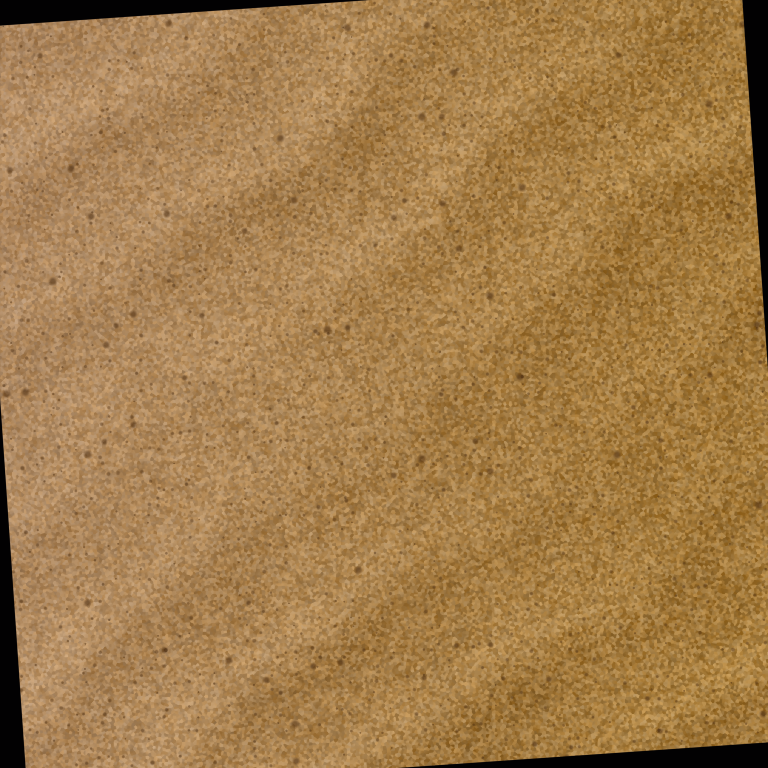
Give the GLSL for this texture, as a Shadertoy shader.

```glsl
// A slightly turned square sheet of fine sand on black, crossed by faint diagonal dunes.
// Layered sines shade the dunes; soft cellular noise gives the grains and their tints;
// a sparse jittered grid adds dark specks.

const vec3 PALE_SAND = vec3(0.695, 0.545, 0.390);
const vec3 GOLD_SAND = vec3(0.640, 0.480, 0.235);
const vec3 SPECK_BROWN = vec3(0.30, 0.18, 0.07);
const vec3 BACKDROP = vec3(0.008, 0.002, 0.008);
const float SHEET_TURN = 0.069;
const float DUNE_PERIOD = 0.18;
const float TAU = 6.2831853;

vec3 hash3(vec2 cell) {
    vec3 q = fract(cell.xyx * vec3(0.1031, 0.1030, 0.0973));
    q += dot(q, q.yxz + 33.33);
    return fract((q.xxy + q.yzz) * q.zyx);
}

vec2 rotate(vec2 p, float angle) {
    float c = cos(angle), s = sin(angle);
    return vec2(c * p.x + s * p.y, c * p.y - s * p.x);
}

// Cellular noise whose neighbouring cells melt together; x is shade, y is tint
vec2 softCells(vec2 p, float hardness) {
    vec2 base = floor(p);
    vec2 sum = vec2(0.0);
    float total = 0.0;
    for (int y = -1; y <= 1; y++) {
        for (int x = -1; x <= 1; x++) {
            vec2 cell = base + vec2(x, y);
            vec3 h = hash3(cell);
            vec2 toGrain = cell + h.xy - p;
            float weight = exp(-hardness * dot(toGrain, toGrain));
            sum += weight * vec2(h.z, hash3(cell + 57.0).x);
            total += weight;
        }
    }
    return sum / total - 0.5;
}

// Lopsided waves running up to the right, broken up by slow sines
float duneShade(vec2 p) {
    vec2 q = rotate(p, 0.67);
    float bend = 0.018 * sin(9.0 * q.x + 1.0) + 0.010 * sin(21.0 * q.x + 8.0 * q.y);
    float phase = TAU * (q.y + bend - 0.22) / DUNE_PERIOD;
    float wave = sin(phase) + 0.35 * sin(2.0 * phase);
    float strength = 0.55 + 0.30 * sin(6.0 * q.x + 7.0 * q.y + 0.5);
    float drift = sin(7.0 * p.x + 3.0 * sin(4.0 * p.y)) * sin(6.0 * p.y + 1.3);
    return strength * wave + 0.25 * drift;
}

// Scattered dark grains, one chance per cell
float specks(vec2 p, float density) {
    vec2 cell = floor(p);
    vec3 h = hash3(cell + 191.0);
    vec2 center = 0.25 + 0.5 * h.xy;
    float radius = 0.10 + 0.14 * fract(h.z * 37.0);
    float body = 1.0 - smoothstep(0.4 * radius, 1.5 * radius, length(p - cell - center));
    return body * step(h.z, density);
}

// Coverage of a centred square, smoothed over one pixel
float sheetMask(vec2 p, float halfSide, float pixel) {
    vec2 d = abs(p) - halfSide;
    return 1.0 - smoothstep(-pixel, pixel, max(d.x, d.y));
}

vec3 sandColor(vec2 p) {
    // Broad tone: pale at the left, golden at the right
    float dune = duneShade(p);
    float gold = smoothstep(-0.15, 1.0, p.x - 0.10 * (p.y - 0.5) - 0.08 * dune);
    vec3 color = mix(PALE_SAND, GOLD_SAND, gold);
    color += 0.032 * dune * vec3(1.0, 1.0, 0.8);

    // Fine grains, with broader clumps and mottling
    vec2 grain = softCells(p * 270.0, 7.0);
    vec2 clump = softCells(p * 110.0 + 31.0, 5.0);
    vec2 mottle = softCells(p * 18.0 + 7.0, 3.0);
    float contrast = mix(0.15, 0.21, gold);
    color += contrast * grain.x + 0.045 * clump.x + 0.025 * mottle.x;
    color += (0.05 * grain.y + 0.02 * clump.y) * vec3(0.5, -0.2, -1.2);

    // Dark specks
    float dark = specks(p * 95.0, 0.13) * 0.45 + specks(p * 48.0 + 13.0, 0.06) * 0.55;
    return mix(color, SPECK_BROWN, min(dark, 0.8));
}

void mainImage(out vec4 fragColor, in vec2 fragCoord) {
    vec2 p = fragCoord / iResolution.xy;
    vec2 sheet = rotate(p - 0.5, SHEET_TURN);
    float mask = sheetMask(sheet, 0.5, 0.7 / iResolution.y);
    fragColor = vec4(mix(BACKDROP, sandColor(p), mask), 1.0);
}
```
